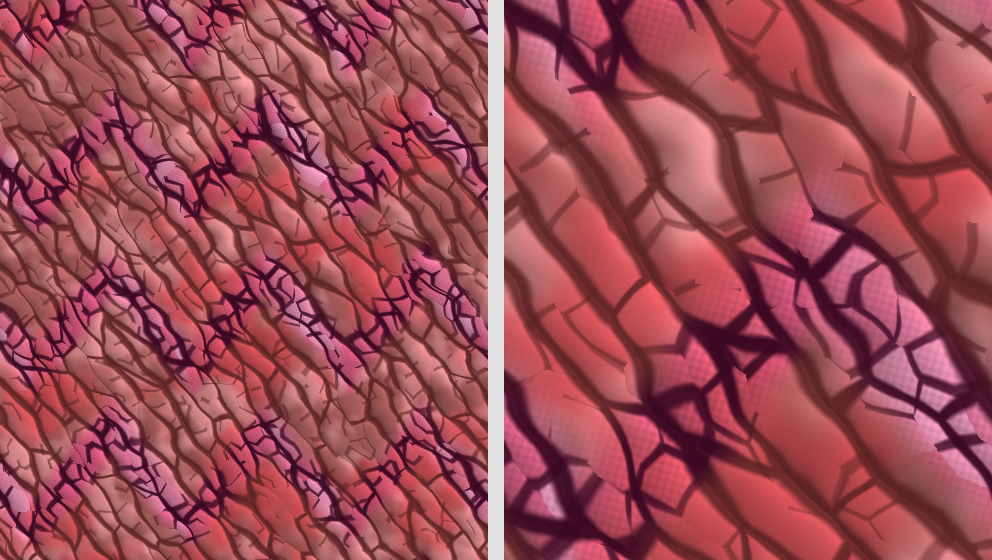
Left: the whole. Right: its middle third, enlarged.
Write a Shadertoy shader that draws this pattern.

```glsl
const float ZIG_PERIOD = 0.28;        // chevron width
const float ZIG_HEIGHT = 0.17;        // peak to valley
const float ROW_PERIOD = 0.283;       // spacing of the chevron rows
const vec2  ZIG_PEAK   = vec2(0.2, 0.8);
const float BAND_WIDTH = 0.054;
const float GRAIN_ANGLE = -0.93;      // direction of the long cracks
const vec2  BLOCK_SIZE = vec2(0.125, 0.038);
const vec2  CHIP_SIZE  = vec2(0.036, 0.027);
const float CRACK_WIDTH = 0.0052;
const float CHIP_WIDTH  = 0.0030;
const vec2  LIGHT_DIR = vec2(0.75, 0.66);

const vec3 ROSE     = vec3(0.61, 0.335, 0.33);
const vec3 PALE     = vec3(0.79, 0.50, 0.51);
const vec3 CORAL    = vec3(0.76, 0.26, 0.29);
const vec3 MAGENTA  = vec3(0.75, 0.27, 0.42);
const vec3 LAVENDER = vec3(0.82, 0.54, 0.67);
const vec3 BROWN    = vec3(0.36, 0.135, 0.14);
const vec3 PLUM     = vec3(0.23, 0.03, 0.13);

vec2 hash2(vec2 c) {
    return fract(sin(vec2(dot(c, vec2(127.1, 311.7)),
                          dot(c, vec2(269.5, 183.3)))) * 43758.55);
}

// Turns the canvas so that direction a becomes the x axis
mat2 rotation(float a) {
    float c = cos(a), s = sin(a);
    return mat2(c, -s, s, c);
}

// Layered sines, roughly -1 to 1
float waves(vec2 p) {
    float sum = 0.0, amp = 0.55;
    for (int i = 0; i < 4; i++) {
        sum += amp * sin(p.x + 1.7 * sin(p.y * 0.8 + float(i))) * cos(p.y + 0.6 * p.x);
        p = rotation(1.1) * p * 1.7 + 2.3;
        amp *= 0.65;
    }
    return sum;
}

vec2 cellPoint(vec2 c) {
    return c + vec2(0.5 * mod(c.y, 2.0), 0.0) + 0.18 + 0.64 * hash2(c);
}

// Cellular cracks: x = ink, y = signed relief beside the cracks, z = cell tone
// weight scales the cracks along x and across it
vec3 cracks(vec2 p, vec2 size, float width, float keep, vec2 weight, vec2 light) {
    vec2 q = p / size, base = floor(q), home = base, nearest = vec2(0.0);
    float best = 1e3;
    for (int j = -1; j <= 1; j++)
    for (int i = -2; i <= 1; i++) {
        vec2 c = base + vec2(i, j), r = cellPoint(c) - q;
        float d = dot(r, r);
        if (d < best) { best = d; home = c; nearest = r; }
    }
    float ink = 0.0, relief = 0.0;
    for (int j = -2; j <= 2; j++)
    for (int i = -2; i <= 2; i++) {
        if (i == 0 && j == 0) continue;
        vec2 c = home + vec2(i, j), r = cellPoint(c) - q;
        // Border distance measured in canvas units
        vec2 n = normalize(r - nearest) / size;
        float d = abs(dot(0.5 * (r + nearest), n * size)) / length(n);
        n = normalize(n);
        float pick = hash2(home + c).x;
        float w = width * smoothstep(0.0, 0.25, keep - pick) * (0.65 + 0.7 * hash2(c + home).y);
        w *= mix(weight.x, weight.y, n.x * n.x);
        ink = max(ink, (1.0 - smoothstep(w * 0.45, w * 1.2 + 0.0006, d)) * smoothstep(0.0, width * 0.4, w));
        relief += dot(n, light) * exp(-d / (width * 2.0)) * w / width;
    }
    return vec3(ink, relief, hash2(home + 7.0).x);
}

void mainImage(out vec4 fragColor, in vec2 fragCoord) {
    vec2 p = fragCoord / iResolution.y;

    // Wandering distortion of the grain
    vec2 warped = p + 0.010 * vec2(waves(p * 13.0), waves(p * 12.0 + 9.0))
                    + 0.0024 * vec2(sin(p.y * 95.0 + 3.0 * waves(p * 9.0)), sin(p.x * 88.0 + p.y * 31.0));

    // Chevron bands
    vec2 z = mix(p, warped, 0.7) - ZIG_PEAK;
    float phase = fract(z.x / ZIG_PERIOD + 0.5) - 0.5;
    float row = (z.y + 2.0 * ZIG_HEIGHT * abs(phase)) / ROW_PERIOD;
    float offset = (fract(row + 0.5) - 0.5) * ROW_PERIOD;
    float band = exp(-offset * offset / (BAND_WIDTH * BAND_WIDTH));
    band = clamp(band * (0.84 + 0.35 * waves(p * 13.0 + 4.0)), 0.0, 1.0);
    float falling = smoothstep(-0.06, 0.06, phase) * smoothstep(0.5, 0.44, phase);

    // Long cracks and the finer chips between them
    mat2 turn = rotation(GRAIN_ANGLE);
    vec2 grain = turn * warped;
    vec2 light = turn * LIGHT_DIR;
    float brush = 1.0 + 0.45 * waves(p * 42.0);
    float rising = band * (1.0 - falling);
    vec2 weight = mix(vec2(1.05, 0.65), vec2(0.75, 1.25), rising);
    vec3 block = cracks(grain, BLOCK_SIZE, CRACK_WIDTH * brush * (1.0 + 0.1 * band), 1.0, weight, light);
    vec3 chip = cracks(rotation(0.06) * grain + 3.0, CHIP_SIZE,
                       CHIP_WIDTH * brush * (1.0 + 0.45 * band), 0.42 + 0.32 * band,
                       mix(vec2(0.8, 1.0), vec2(0.9, 1.2), band), light);

    // Ground colours
    float patches = waves(p * 11.0 + 1.5);
    vec3 color = mix(ROSE, PALE, smoothstep(-0.35, 0.45, waves(p * 21.0 + 5.0)));
    color = mix(color, CORAL, 0.8 * smoothstep(0.0, 0.7, patches + 0.3 * (0.5 - p.y)));
    vec3 bandColor = mix(MAGENTA, CORAL, smoothstep(-0.1, 0.7, patches) * 0.7);
    float glow = (0.15 + 0.65 * falling) * (0.25 + 1.0 * chip.z);
    bandColor = mix(bandColor, LAVENDER, clamp(glow, 0.0, 1.0));
    color = mix(color, bandColor, smoothstep(0.1, 0.75, band) * 0.9);

    // Raised edges, soft shading and woven dots in the bands
    color *= 1.0 + 0.17 * block.y + 0.11 * chip.y + 0.06 * (block.z - 0.5);
    vec2 weave = sin(rotation(0.5) * p * 900.0);
    color *= 1.0 + 0.08 * band * weave.x * weave.y;

    // Dark cracks
    vec3 inkColor = mix(BROWN, PLUM, smoothstep(0.15, 0.65, band));
    color = mix(color, inkColor, chip.x * (0.5 + 0.42 * band));
    color = mix(color, inkColor, block.x * (0.85 + 0.13 * band));
    fragColor = vec4(clamp(color, 0.0, 1.0), 1.0);
}
```
